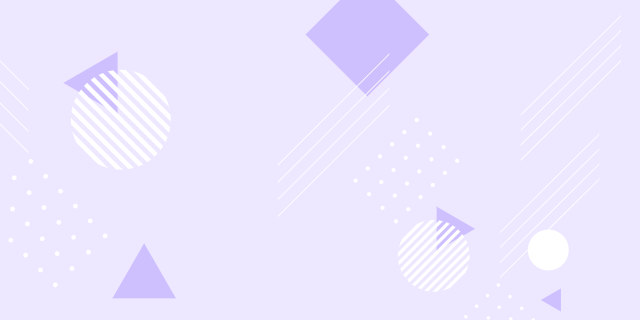
Write a Shadertoy shader that draws this background.

```glsl
const vec3 LAVENDER = vec3(0.929, 0.910, 1.0);
const vec3 VIOLET = vec3(0.808, 0.749, 1.0);
const vec3 WHITE = vec3(1.0);

// Signed distances, in units of canvas height
float circle(vec2 p, vec2 center, float radius) {
    return length(p - center) - radius;
}

float diamond(vec2 p, vec2 center, float halfDiagonal) {
    vec2 q = abs(p - center);
    return (q.x + q.y - halfDiagonal) * 0.7071;
}

// Equilateral triangle whose tip points along a unit direction
float triangle(vec2 p, vec2 center, vec2 tip, float circumradius) {
    vec2 q = p - center;
    float along = dot(q, tip);
    float across = abs(dot(q, vec2(-tip.y, tip.x)));
    return max(-along, 0.5 * along + 0.866 * across) - 0.5 * circumradius;
}

// Disc cut into even stripes, with one stripe through its center
float stripedDisc(vec2 p, vec2 center, float radius, vec2 normal, float count) {
    float period = 2.0 * radius / count;
    float s = dot(p - center, normal) / period;
    float stripe = (abs(fract(s + 0.5) - 0.5) - 0.25) * period;
    return max(stripe, circle(p, center, radius));
}

// Four parallel strokes stacked downward, with vertical ends
float strokes(vec2 p, vec2 start, float run, float slope, float gap) {
    float drop = start.y + slope * (p.x - start.x) - p.y;
    float row = clamp(round(drop / gap), 0.0, 3.0);
    float line = abs(drop - row * gap) * inversesqrt(1.0 + slope * slope);
    float ends = abs(p.x - start.x - 0.5 * run) - 0.5 * run;
    return max(line - 0.0013, ends);
}

// Finite lattice of dots spanned by two step vectors
float dots(vec2 p, vec2 origin, vec2 stepA, vec2 stepB, vec2 count, float radius) {
    mat2 lattice = mat2(stepA, stepB);
    vec2 cell = round(inverse(lattice) * (p - origin));
    cell = clamp(cell, vec2(0.0), count - 1.0);
    return circle(p, origin + lattice * cell, radius);
}

vec3 paint(vec3 base, vec3 ink, float dist, float pixel) {
    return mix(base, ink, clamp(0.5 - dist / pixel, 0.0, 1.0));
}

void mainImage(out vec4 fragColor, in vec2 fragCoord) {
    vec2 p = fragCoord / iResolution.y;
    float pixel = 1.0 / iResolution.y;
    vec2 right = vec2(1.0, 0.0);
    vec2 up = vec2(0.0, 1.0);

    // Violet solids
    float solids = diamond(p, vec2(1.148, 0.892), 0.193);
    solids = min(solids, triangle(p, vec2(0.311, 0.741), -right, 0.113));
    solids = min(solids, triangle(p, vec2(0.4505, 0.125), up, 0.1146));
    solids = min(solids, triangle(p, vec2(1.4045, 0.285), right, 0.08));
    solids = min(solids, triangle(p, vec2(1.732, 0.0625), -right, 0.0417));

    // Thin diagonal strokes
    float lines = strokes(p, vec2(1.6276, 0.6406), 0.3125, 0.992, 0.0469);
    lines = min(lines, strokes(p, vec2(0.8685, 0.4844), 0.3477, 0.996, 0.0536));
    lines = min(lines, strokes(p, vec2(1.5625, 0.2734), 0.31, 0.992, 0.0469));
    lines = min(lines, strokes(p, vec2(0.0, 0.81), 0.0885, -1.0, 0.0659));

    // Dot lattices
    float spots = dots(p, vec2(0.0964, 0.4956), vec2(0.0464, -0.0465),
                       vec2(-0.0518, -0.0511), vec2(6.0, 4.0), 0.0073);
    spots = min(spots, dots(p, vec2(1.3021, 0.625), vec2(0.0422, -0.0424),
                            vec2(-0.0382, -0.0379), vec2(4.0, 6.0), 0.0064));
    spots = min(spots, dots(p, vec2(1.5573, 0.1094), vec2(0.0365, -0.0365),
                            vec2(-0.0339, -0.0331), vec2(4.0, 6.0), 0.0053));

    // White discs
    vec2 diagonal = vec2(0.7071);
    float discs = circle(p, vec2(1.7135, 0.2188), 0.0638);
    discs = min(discs, stripedDisc(p, vec2(0.3776, 0.626), 0.156, diagonal, 11.0));
    discs = min(discs, stripedDisc(p, vec2(1.3555, 0.2005), 0.112,
                                   diagonal * vec2(1.0, -1.0), 11.0));

    vec3 color = paint(LAVENDER, VIOLET, solids, pixel);
    color = paint(color, WHITE, min(min(lines, spots), discs), pixel);
    fragColor = vec4(color, 1.0);
}
```
